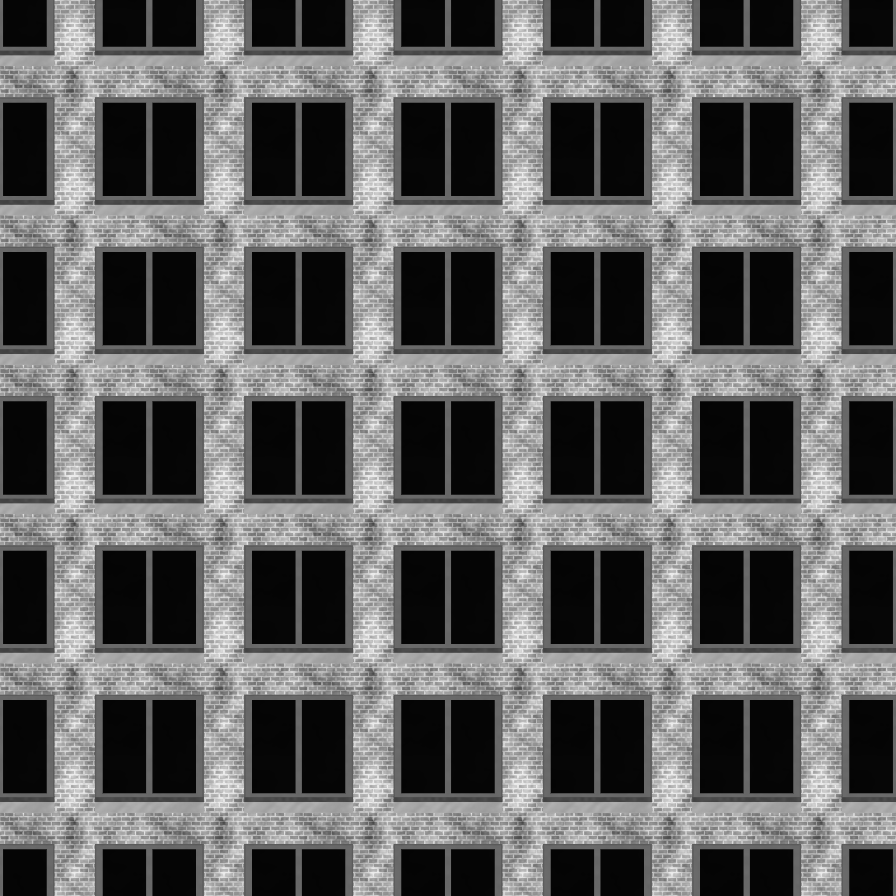
Reproduce this pattern procedurally as a WebGL 1 fragment shader.

```glsl
precision highp float;

uniform vec2 u_resolution;

const float REPEATS = 6.0;
const vec2 BRICKS = vec2(16.0, 32.0);

float hash(vec2 p) {
  vec3 a = fract(vec3(p.xyx) * 0.1031);
  a += dot(a, a.yzx + 33.33);
  return fract((a.x + a.y) * a.z);
}

// Value noise that wraps after a whole number of lattice steps.
float noise(vec2 p, vec2 period) {
  vec2 i = floor(p);
  vec2 f = fract(p);
  f = f * f * (3.0 - 2.0 * f);
  vec2 lo = mod(i, period);
  vec2 hi = mod(i + 1.0, period);
  return mix(mix(hash(lo), hash(vec2(hi.x, lo.y)), f.x),
             mix(hash(vec2(lo.x, hi.y)), hash(hi), f.x), f.y);
}

float fbm(vec2 p, vec2 period) {
  float sum = 0.0;
  float gain = 0.5;
  for (int i = 0; i < 4; i++) {
    sum += gain * noise(p * period, period);
    period *= 2.0;
    gain *= 0.5;
  }
  return sum / 0.9375;
}

// Soft spot, wrapped across the cell borders.
float spot(vec2 p, vec2 centre, vec2 radius) {
  vec2 d = (fract(p - centre + 0.5) - 0.5) / radius;
  return exp(-dot(d, d));
}

// Antialiased coverage of the rectangle between two corners.
float box(vec2 p, vec2 lo, vec2 hi, float px) {
  vec2 d = abs(p - 0.5 * (lo + hi)) - 0.5 * (hi - lo);
  return 1.0 - smoothstep(-0.5 * px, 0.5 * px, max(d.x, d.y));
}

float brickwork(vec2 p, float px) {
  vec2 b = p * BRICKS;
  b.x += 0.5 * mod(floor(b.y), 2.0);
  vec2 id = mod(floor(b), BRICKS);
  vec2 edge = (0.5 - abs(fract(b) - 0.5)) / BRICKS;
  float joint = 0.0045 + 0.004 * (noise(p * 48.0, vec2(48.0)) - 0.5);
  float mortar = 1.0 - smoothstep(joint - 0.5 * px, joint + 0.5 * px, min(edge.x, edge.y));
  return mix(0.49 + 0.15 * hash(id + 7.0), 0.75, mortar);
}

// Soot at the crossings and in the bands, bleaching down the piers.
float weathering(vec2 p) {
  float soot = spot(p, vec2(0.43, 0.37), vec2(0.10, 0.05))
             + 0.8 * spot(p, vec2(0.16, 0.47), vec2(0.09, 0.05))
             + 0.5 * spot(p, vec2(0.40, 0.15), vec2(0.05, 0.07))
             + 0.4 * spot(p, vec2(-0.30, 0.49), vec2(0.10, 0.04));
  float bleach = spot(p, vec2(0.51, -0.22), vec2(0.10, 0.13))
               + 0.5 * spot(p, vec2(0.53, 0.10), vec2(0.07, 0.12));
  float blotches = fbm(p + 0.5, vec2(9.0)) - 0.5;
  float grain = noise((p + 0.5) * 64.0, vec2(64.0)) - 0.5;
  return 0.13 * bleach - 0.18 * soot + 0.42 * blotches + 0.12 * grain;
}

float sillStone(vec2 p) {
  vec2 slanted = vec2((p.x - p.y) * 24.0, p.y * 6.0);
  return 0.60 + 0.09 * noise(slanted, vec2(24.0, 6.0))
       + 0.06 * (fbm(p, vec2(20.0)) - 0.5);
}

void main() {
  vec2 uv = gl_FragCoord.xy / u_resolution;
  vec2 p = fract(uv * REPEATS + 0.5) - 0.5;
  vec2 q = p + 0.5;
  float px = REPEATS / min(u_resolution.x, u_resolution.y);

  // Wall
  float tone = clamp(brickwork(q, px) + weathering(p), 0.2, 0.92);

  // Sill and the shadowed ledge above it
  tone = mix(tone, sillStone(q), box(p, vec2(-0.365, -0.443), vec2(0.365, -0.36), px));
  float ledge = 0.25 + 0.06 * noise(q * 40.0, vec2(40.0));
  tone = mix(tone, ledge, box(p, vec2(-0.365, -0.371), vec2(0.365, -0.33), px));

  // Frame with a slightly darker outer rim
  float rim = box(p, vec2(-0.365, -0.339), vec2(0.365, 0.349), px);
  float face = box(p, vec2(-0.355, -0.339), vec2(0.355, 0.339), px);
  float paint = mix(0.36, 0.41, face) + 0.02 * (noise(q * 32.0, vec2(32.0)) - 0.5);
  tone = mix(tone, paint, rim);

  // Two panes divided by the mullion
  vec2 mirrored = vec2(abs(p.x), p.y);
  float glass = 0.012 + 0.014 * fbm(q, vec2(5.0));
  tone = mix(tone, glass, box(mirrored, vec2(0.021, -0.3125), vec2(0.3125, 0.3125), px));

  gl_FragColor = vec4(vec3(tone), 1.0);
}
```
